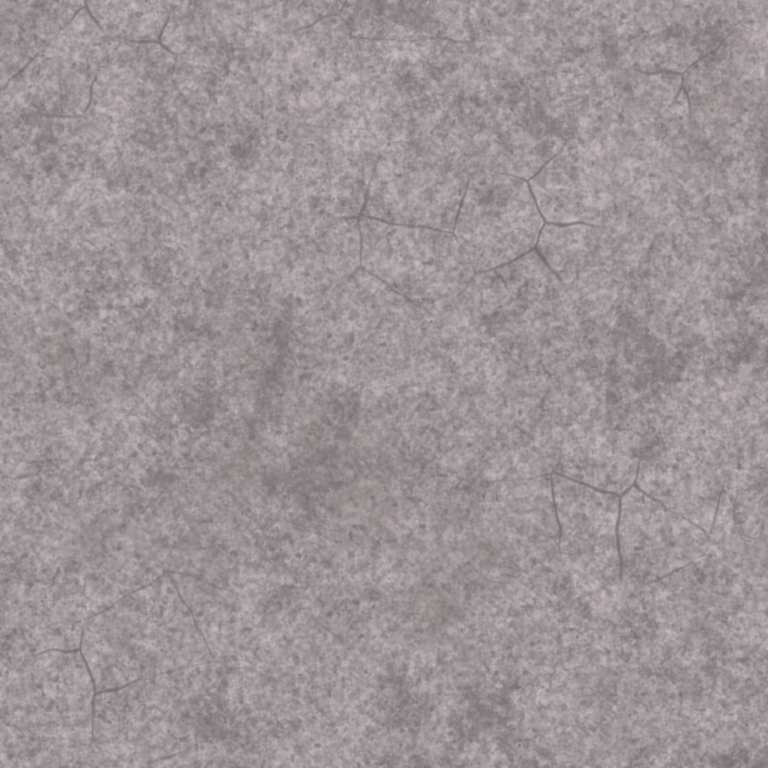
This texture is drawn by a Shadertoy shader. Its source:

```glsl
// Weathered grey-mauve stone: crisp fine grain and small mottling on a flat tone,
// with ragged sooty flecks, broken dark veins, pits and clusters of thin cracks.
// Built from value-noise fbm, mid-level noise contours and Voronoi borders.

const vec3 STONE = vec3(0.643, 0.604, 0.617);
const vec3 SOOT  = vec3(0.400, 0.392, 0.396);
const vec3 STAIN = vec3(0.520, 0.475, 0.465);

vec2 hash2(vec2 cell, float seed) {
    uvec2 q = uvec2(ivec2(cell) + ivec2(4096)) + uvec2(uint(seed) * 977u);
    uint n = q.x * 1597334677u ^ q.y * 3812015801u;
    n = (n ^ (n >> 15)) * 2246822519u;
    n = (n ^ (n >> 13)) * 3266489917u;
    n ^= n >> 16;
    return vec2(float(n & 65535u), float(n >> 16)) / 65535.0;
}

float noise(vec2 p, float seed) {
    vec2 i = floor(p), f = fract(p);
    f = f * f * (3.0 - 2.0 * f);
    float low  = mix(hash2(i, seed).x, hash2(i + vec2(1, 0), seed).x, f.x);
    float high = mix(hash2(i + vec2(0, 1), seed).x, hash2(i + vec2(1, 1), seed).x, f.x);
    return mix(low, high, f.y);
}

// Fractal noise, rotated between octaves to hide the lattice; range 0 to 1.
float fbm(vec2 p, int octaves, float gain, float seed) {
    mat2 turn = mat2(0.8, 0.6, -0.6, 0.8);
    float sum = 0.0, total = 0.0, weight = 1.0;
    for (int k = 0; k < octaves; k++) {
        sum += weight * noise(p, seed + float(k));
        total += weight;
        weight *= gain;
        p = turn * p * 2.03 + 7.3;
    }
    return sum / total;
}

// Distance to the nearest border between Voronoi cells.
float cellBorder(vec2 p, float seed) {
    vec2 base = floor(p), nearCell = vec2(0.0), nearest = vec2(8.0);
    for (int y = -1; y <= 1; y++)
    for (int x = -1; x <= 1; x++) {
        vec2 cell = base + vec2(x, y);
        vec2 toSite = cell + hash2(cell, seed) - p;
        if (dot(toSite, toSite) < dot(nearest, nearest)) {
            nearest = toSite;
            nearCell = cell;
        }
    }
    float border = 8.0;
    for (int y = -2; y <= 2; y++)
    for (int x = -2; x <= 2; x++) {
        vec2 cell = nearCell + vec2(x, y);
        vec2 toSite = cell + hash2(cell, seed) - p;
        vec2 gap = toSite - nearest;
        if (dot(gap, gap) > 0.0001)
            border = min(border, dot(0.5 * (nearest + toSite), normalize(gap)));
    }
    return border;
}

// Cracks fade in and out, so only scattered clusters of cells show.
float cracks(vec2 uv, float scale, float width, float seed) {
    vec2 wobble = vec2(noise(uv * 45.0, seed + 1.0), noise(uv * 45.0, seed + 2.0)) - 0.5;
    float dist = cellBorder((uv + 0.008 * wobble) * scale, seed) / scale;
    float cluster = smoothstep(0.52, 0.82, noise(uv * 5.0 + 0.4, seed + 3.0));
    float fade = smoothstep(0.2, 0.7, noise(uv * 15.0, seed + 4.0));
    float line = 1.0 - smoothstep(0.0, width * mix(0.7, 1.2, fade), dist);
    return line * cluster * mix(0.25, 1.0, fade);
}

// Ragged hairlines along the mid level of a fractal field.
float veins(vec2 uv, float scale, float width, float seed) {
    float level = abs(fbm(uv * scale, 5, 0.6, seed) - 0.5);
    float patches = smoothstep(0.46, 0.70, fbm(uv * 9.0, 3, 0.7, seed + 9.0));
    return (1.0 - smoothstep(0.0, width, level)) * patches;
}

float pits(vec2 uv, float scale, float seed) {
    float spot = noise(uv * scale, seed) * 0.65 + noise(uv * scale * 1.9, seed + 1.0) * 0.35;
    return smoothstep(0.70, 0.90, spot);
}

void mainImage(out vec4 fragColor, in vec2 fragCoord) {
    vec2 uv = fragCoord / iResolution.y;

    // Mottling from faint clouds down to strong fine grain
    float clouds = fbm(uv * 5.0, 5, 0.7, 11.0) - 0.5;
    float mottle = fbm(uv * 28.0, 4, 0.85, 23.0) - 0.5;
    float grain  = fbm(uv * 140.0, 2, 1.0, 37.0) - 0.5;
    float tone = 0.13 * clouds + 0.26 * mottle + 0.36 * grain;
    vec3 color = STONE * (1.0 + tone);

    // Faint brownish stains and ragged sooty flecks
    float stain = smoothstep(0.55, 0.78, fbm(uv * 7.0 + 3.1, 5, 0.7, 51.0));
    float soot = smoothstep(0.52, 0.74, fbm(uv * 11.0, 6, 0.85, 63.0));
    color = mix(color, STAIN, 0.28 * stain);
    color = mix(color, SOOT, 0.42 * soot);

    // Veins, pits and cracks
    color = mix(color, SOOT, 0.28 * veins(uv, 9.0, 0.030, 71.0));
    color = mix(color, SOOT, 0.42 * pits(uv, 105.0, 83.0));
    color = mix(color, SOOT, 0.62 * cracks(uv, 8.5, 0.0034, 97.0));

    fragColor = vec4(color, 1.0);
}
```
